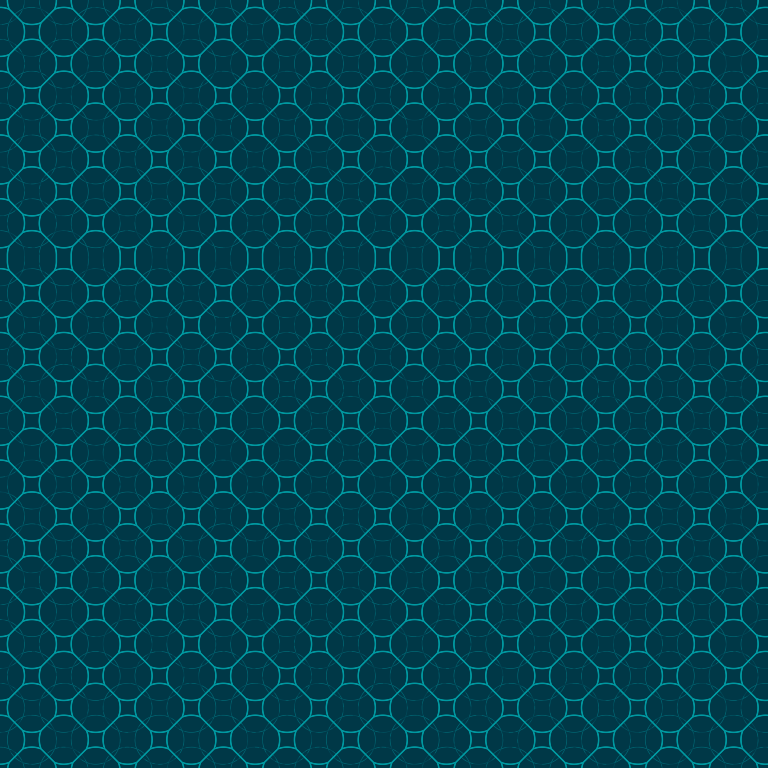
Write a three.js fragment shader that draws this pattern.

```glsl
// Teal lattice of ring outlines on a checkerboard, flattened where diagonal neighbours meet.
// Fainter, slightly worn rings sit on the alternate sites and cross behind the bright ones.
// One row is stretched by a short straight band, found by folding the vertical coordinate.

#define SPACING      0.04153  // distance between lattice rows and columns
#define RADIUS       0.768    // ring radius, in spacings
#define BRIGHT_WIDTH 0.0021
#define FAINT_WIDTH  0.0011
#define BAND_TOP     0.3322   // start of the stretched band, from the top
#define BAND_HEIGHT  0.0080
#define WEAR_SCALE   230.0
#define BACKGROUND   vec3(0.0, 0.218, 0.28)
#define FAINT_COLOR  vec3(0.0, 0.37, 0.42)
#define BRIGHT_COLOR vec3(0.0, 0.60, 0.63)

varying vec2 vUv;

float hash(vec2 p) {
  vec3 q = fract(vec3(p.xyx) * 0.1031);
  q += dot(q, q.yzx + 33.33);
  return fract((q.x + q.y) * q.z);
}

float valueNoise(vec2 p) {
  vec2 i = floor(p);
  vec2 f = fract(p);
  f = f * f * (3.0 - 2.0 * f);
  float low = mix(hash(i), hash(i + vec2(1.0, 0.0)), f.x);
  float high = mix(hash(i + vec2(0.0, 1.0)), hash(i + vec2(1.0, 1.0)), f.x);
  return mix(low, high, f.y);
}

// Position relative to the nearest bright ring centre, in spacings.
vec2 checkerCell(vec2 p) {
  vec2 diagonal = mod(vec2(p.x + p.y, p.x - p.y), 2.0) - 1.0;
  return 0.5 * vec2(diagonal.x + diagonal.y, diagonal.x - diagonal.y);
}

// Circle clipped by the diamond shared with its four diagonal neighbours.
float flattenedRing(vec2 p) {
  float diamond = (abs(p.x) + abs(p.y) - 1.0) * 0.70711;
  return abs(max(length(p) - RADIUS, diamond));
}

// Full circles on the four alternate sites around the cell.
float crossingRings(vec2 p) {
  vec2 q = abs(p);
  float side = abs(length(q - vec2(1.0, 0.0)) - RADIUS);
  float end = abs(length(q - vec2(0.0, 1.0)) - RADIUS);
  return min(side, end);
}

float stroke(float dist, float width, float soft) {
  return 1.0 - smoothstep(0.5 * (width - soft), 0.5 * (width + soft), dist);
}

void main() {
  float soft = max(fwidth(vUv.x), 0.0012);

  // Measure down from the top and collapse the stretched band
  vec2 pos = vec2(vUv.x, 1.0 - vUv.y);
  pos.y -= clamp(pos.y - BAND_TOP, 0.0, BAND_HEIGHT);
  vec2 cell = checkerCell(pos / SPACING);

  // Strokes, with broken patches along the faint ones
  float wear = mix(0.35, 1.0, smoothstep(0.2, 0.6, valueNoise(vUv * WEAR_SCALE)));
  float faint = wear * stroke(crossingRings(cell) * SPACING, FAINT_WIDTH, soft);
  float bright = stroke(flattenedRing(cell) * SPACING, BRIGHT_WIDTH, soft);

  vec3 color = mix(BACKGROUND, FAINT_COLOR, faint);
  color = mix(color, BRIGHT_COLOR, bright);
  gl_FragColor = vec4(color, 1.0);
}
```
